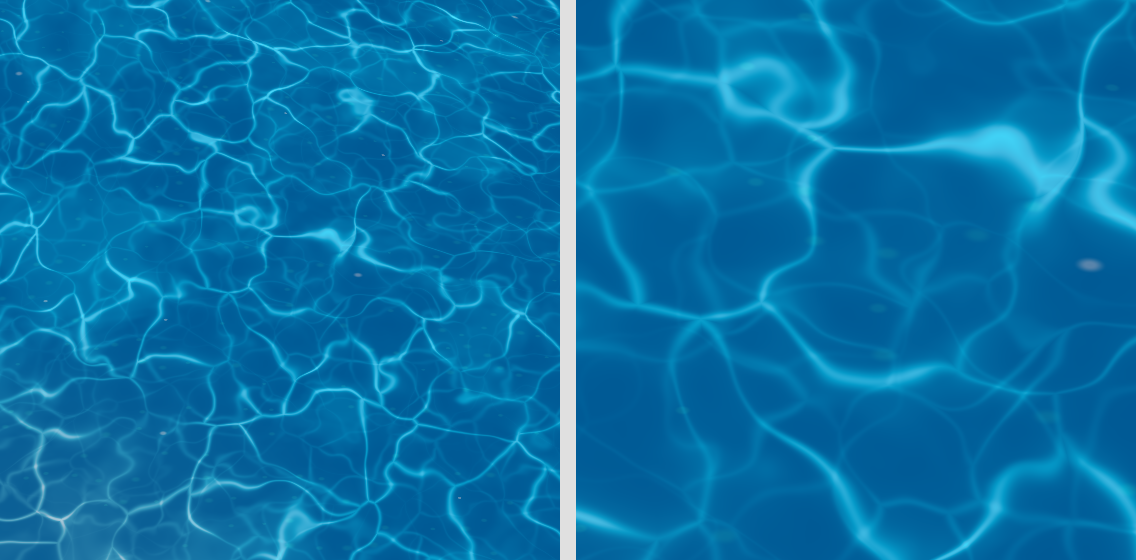
Left, the full canvas; right, a detail of the centre.
A WebGL 2 fragment shader for this texture:

```glsl
#version 300 es
precision highp float;

uniform vec2 u_resolution;
out vec4 fragColor;

vec2 hash2(vec2 p) {
    vec3 q = fract(p.xyx * vec3(0.1031, 0.1030, 0.0973));
    q += dot(q, q.yzx + 33.33);
    return fract((q.xx + q.yz) * q.zy);
}

float noise(vec2 p) {
    vec2 cell = floor(p), f = fract(p);
    f = f * f * f * (f * (f * 6.0 - 15.0) + 10.0);
    float low = mix(hash2(cell).x, hash2(cell + vec2(1, 0)).x, f.x);
    float high = mix(hash2(cell + vec2(0, 1)).x, hash2(cell + vec2(1, 1)).x, f.x);
    return mix(low, high, f.y);
}

float fbm(vec2 p) {
    float sum = 0.0, amplitude = 0.53;
    for (int i = 0; i < 4; i++) {
        sum += amplitude * noise(p);
        p = mat2(1.6, 1.2, -1.2, 1.6) * p + 7.3;
        amplitude *= 0.5;
    }
    return sum;
}

vec2 ripple(vec2 p) {
    vec2 wide = vec2(noise(p * 1.3 + 11.0), noise(p * 1.3 + 47.0)) - 0.5;
    vec2 fine = vec2(noise(p * 3.1 + 23.0), noise(p * 3.1 + 71.0)) - 0.5;
    return p + 0.75 * wide + 0.22 * fine;
}

// Distance to the nearest border between scattered cells
float edgeDistance(vec2 p) {
    vec2 cell = floor(p), f = fract(p);
    vec2 nearest = vec2(0), nearestCell = vec2(0);
    float best = 9.0;
    for (int y = -1; y <= 1; y++)
    for (int x = -1; x <= 1; x++) {
        vec2 offset = vec2(x, y);
        vec2 site = offset + hash2(cell + offset + 60.0) - f;
        if (dot(site, site) < best) {
            best = dot(site, site);
            nearest = site;
            nearestCell = offset;
        }
    }
    float edge = 9.0;
    for (int y = -2; y <= 2; y++)
    for (int x = -2; x <= 2; x++) {
        vec2 offset = nearestCell + vec2(x, y);
        vec2 site = offset + hash2(cell + offset + 60.0) - f;
        vec2 gap = site - nearest;
        if (dot(gap, gap) > 0.0001)
            edge = min(edge, dot(0.5 * (site + nearest), normalize(gap)));
    }
    return edge;
}

// Bright thread with a soft halo, fading in and out along its length
float caustic(vec2 p, float width) {
    float d = edgeDistance(ripple(p));
    float strength = smoothstep(0.2, 0.75, noise(p * 1.4 + 31.0));
    float w = width * (0.65 + 0.7 * strength);
    float core = exp(-d * d / (w * w)) * (0.22 + 0.6 * strength);
    float flare = smoothstep(0.5, 0.85, noise(p * 1.9 + 83.0));
    return core + exp(-d * 11.0) * (0.1 + 0.32 * flare);
}

// Small soft spots, returned as brightness and rarity
vec2 glints(vec2 p) {
    vec2 cell = floor(p), random = hash2(cell + 140.0);
    vec2 center = 0.25 + 0.5 * hash2(cell + 210.0);
    float d = length((fract(p) - center) * vec2(0.8, 1.2));
    float spot = 1.0 - smoothstep(0.04, 0.06 + 0.14 * random.y, d);
    return vec2(spot * step(0.65, random.x), step(0.985, random.x));
}

void main() {
    vec2 uv = gl_FragCoord.xy / u_resolution.y;

    // Perspective: cells shrink upward and flatten toward the far right
    vec2 pool = vec2((uv.x - 0.5) * (0.85 + 0.35 * uv.y), uv.y + 0.2 * uv.y * uv.y);
    pool.y += 0.4 * uv.x * uv.x * uv.y * uv.y * uv.y;
    vec2 p = pool * 7.6 + 20.0;

    // Cloudy light under the surface
    float light = 0.28 * smoothstep(0.38, 0.78, fbm(ripple(p * 0.8) + 5.0));
    light += 0.07 * (fbm(p * 2.2 + 90.0) - 0.5);

    // Main network with fainter, finer ones crossing it
    light += caustic(p, 0.033);
    vec2 turned = mat2(0.8, 0.6, -0.6, 0.8) * p;
    light += 0.32 * caustic(turned * 1.45 + 40.0, 0.045);
    light += 0.15 * caustic(turned.yx * 1.15 + 65.0, 0.022);

    vec3 color = vec3(0.0, 0.352, 0.584) + light * vec3(0.02, 0.31, 0.25);
    color.r += 0.22 * smoothstep(0.75, 1.25, light);

    // Pale haze in the near left corner
    float haze = 1.0 - smoothstep(0.1, 0.65, length(uv * vec2(0.9, 1.3)));
    color += haze * (vec3(0.04, 0.02, 0.0) + light * vec3(0.26, -0.01, -0.06));

    // Green flecks and rare warm sparkles
    vec2 glint = glints(p * 3.0);
    vec3 tint = mix(vec3(0.02, 0.055, 0.015), vec3(0.35, 0.16, 0.08), glint.y);
    color += glint.x * tint;

    fragColor = vec4(clamp(color, 0.0, 1.0), 1.0);
}
```
